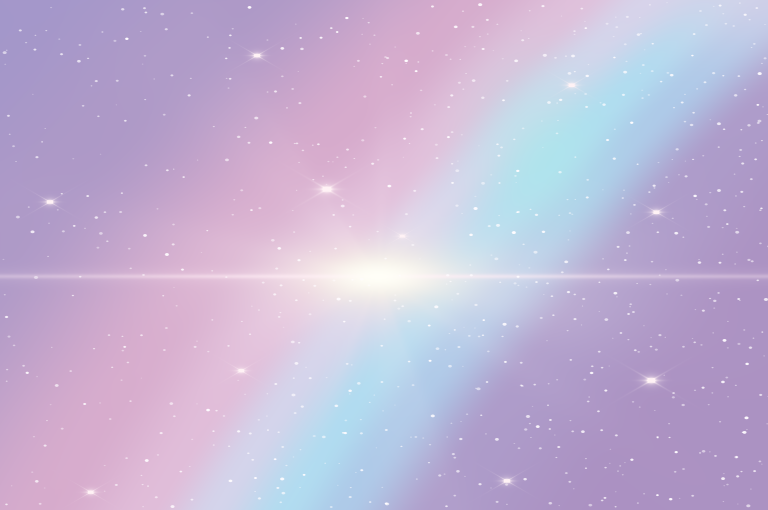
A WebGL 2 fragment shader for this background:

```glsl
#version 300 es
precision highp float;

uniform vec2 u_resolution;
out vec4 outColor;

#define BAND_SLOPE 0.85
#define BAND_START 0.55
#define BAND_BEND 0.25
#define FLARE_CENTER vec2(0.742, 0.458)
#define FLARE_LINE 0.55
#define RAY_STRENGTH 0.22
#define STAR_ROWS 23.0
#define STAR_DENSITY 0.36
#define STAR_RADIUS 0.0034
#define SPARKLE_SIZE 0.0115

const int STOPS = 9;
const int SPARKLES = 10;

// Pastel colours across the diagonal band, with their offsets
const float stopAt[STOPS] = float[](-1.4, -0.98, -0.52, -0.32, -0.19, -0.05, 0.06, 0.24, 0.55);
const vec3 stopColor[STOPS] = vec3[](
    vec3(0.64, 0.59, 0.79), vec3(0.68, 0.60, 0.78), vec3(0.84, 0.67, 0.80),
    vec3(0.88, 0.74, 0.85), vec3(0.83, 0.83, 0.92), vec3(0.69, 0.86, 0.94),
    vec3(0.68, 0.79, 0.91), vec3(0.68, 0.61, 0.79), vec3(0.67, 0.57, 0.76));

// Bright sparkles: position and scale
const vec3 sparkles[SPARKLES] = vec3[](
    vec3(0.504, 0.891, 0.65), vec3(0.641, 0.629, 1.0), vec3(0.098, 0.604, 0.65),
    vec3(1.121, 0.833, 0.65), vec3(1.287, 0.584, 0.65), vec3(1.277, 0.254, 0.9),
    vec3(0.994, 0.057, 0.65), vec3(0.473, 0.273, 0.6), vec3(0.178, 0.035, 0.6),
    vec3(0.789, 0.537, 0.5));

vec3 hash3(vec2 p) {
    vec3 q = fract(p.xyx * vec3(0.1031, 0.1030, 0.0973));
    q += dot(q, q.yxz + 33.33);
    return fract((q.xxy + q.yzz) * q.zyx);
}

float bell(float x) {
    return exp(-x * x);
}

float glow(vec2 p, vec2 radius) {
    p /= radius;
    return exp(-dot(p, p));
}

vec3 background(vec2 p) {
    float bend = p.y - 0.5;
    float d = p.x - BAND_START - BAND_SLOPE * p.y - BAND_BEND * bend * bend;
    vec3 color = stopColor[0];
    for (int i = 1; i < STOPS; i++)
        color = mix(color, stopColor[i], smoothstep(stopAt[i - 1], stopAt[i], d));
    // Aqua tint in the upper band and a pale far corner
    color = mix(color, vec3(0.68, 0.91, 0.92), 0.65 * glow(p - vec2(1.06, 0.7), vec2(0.13, 0.17)));
    return mix(color, vec3(0.86, 0.82, 0.91), 0.75 * glow(p - vec2(1.46, 1.02), vec2(0.25, 0.12)));
}

// One hashed star per grid cell, slightly flattened
float starLayer(vec2 p, float rows, float radius, float density, float seed) {
    vec2 cell = floor(p * rows);
    vec3 h = hash3(cell + seed);
    vec3 k = hash3(cell + seed + 57.0);
    vec2 offset = (fract(p * rows) - mix(vec2(0.15), vec2(0.85), h.xy)) / rows;
    float r = radius * mix(0.55, 1.0, k.x);
    float edge = 0.7 / u_resolution.y;
    float dist = length(offset * vec2(0.85, 1.2));
    return step(h.z, density) * mix(0.5, 1.0, k.y) * (1.0 - smoothstep(r - edge, r + edge, dist));
}

// Soft core, wide halo and four slanted needles
float sparkle(vec2 p, float size) {
    p /= size;
    float light = glow(p, vec2(0.75, 0.5)) + 0.4 * glow(p, vec2(1.8, 1.2));
    vec2 q = vec2(abs(p.x), abs(p.y));
    float across = dot(q, vec2(-0.5, 0.866));
    float along = dot(q, vec2(0.866, 0.5));
    light += 0.45 * bell(across / 0.16) * exp(-along * 0.42);
    return light + 0.3 * bell(p.y / 0.2) * bell(p.x / 2.2);
}

void main() {
    vec2 p = gl_FragCoord.xy / u_resolution.y;
    vec3 color = background(p);

    // Central flare: faint rays, warm halo, thin horizon line, white core
    vec2 f = p - FLARE_CENTER;
    float angle = atan(f.y, f.x);
    float rays = pow(0.5 + 0.5 * cos(5.0 * angle + 0.9), 4.0)
               + 0.6 * pow(0.5 + 0.5 * cos(9.0 * angle - 1.2), 6.0);
    color = mix(color, vec3(0.96, 0.90, 0.94), min(rays, 1.0) * RAY_STRENGTH * exp(-length(f) * 3.6));
    color = mix(color, vec3(0.95, 0.89, 0.93), 0.5 * glow(f, vec2(0.36, 0.13)));
    color = mix(color, vec3(0.98, 0.96, 0.89), 0.8 * glow(f, vec2(0.17, 0.062)));
    float reach = mix(0.45, 1.0, bell(f.x / 0.42));
    float line = bell(f.y / 0.0045) + 0.35 * bell(f.y / 0.016);
    color = mix(color, vec3(1.0, 0.93, 0.96), min(FLARE_LINE * reach * line, 1.0));
    color = mix(color, vec3(1.0, 1.0, 0.97), 0.95 * glow(f, vec2(0.09, 0.03)));

    // Scattered stars, denser toward the right
    float density = STAR_DENSITY * mix(0.65, 1.2, smoothstep(0.2, 1.1, p.x));
    float stars = 0.0;
    for (int i = 0; i < 3; i++) {
        float n = float(i);
        stars += starLayer(p, STAR_ROWS + 7.0 * n, STAR_RADIUS * (1.0 - 0.27 * n),
                           density * (1.0 - 0.3 * n), 19.0 * n + 4.0) * (1.0 - 0.2 * n);
    }
    color = mix(color, vec3(1.0, 0.99, 1.0), min(stars, 1.0));

    for (int i = 0; i < SPARKLES; i++) {
        float light = sparkle(p - sparkles[i].xy, SPARKLE_SIZE * sparkles[i].z);
        color = mix(color, vec3(1.0, 0.95, 0.96), min(light, 1.0));
    }
    outColor = vec4(color, 1.0);
}
```
